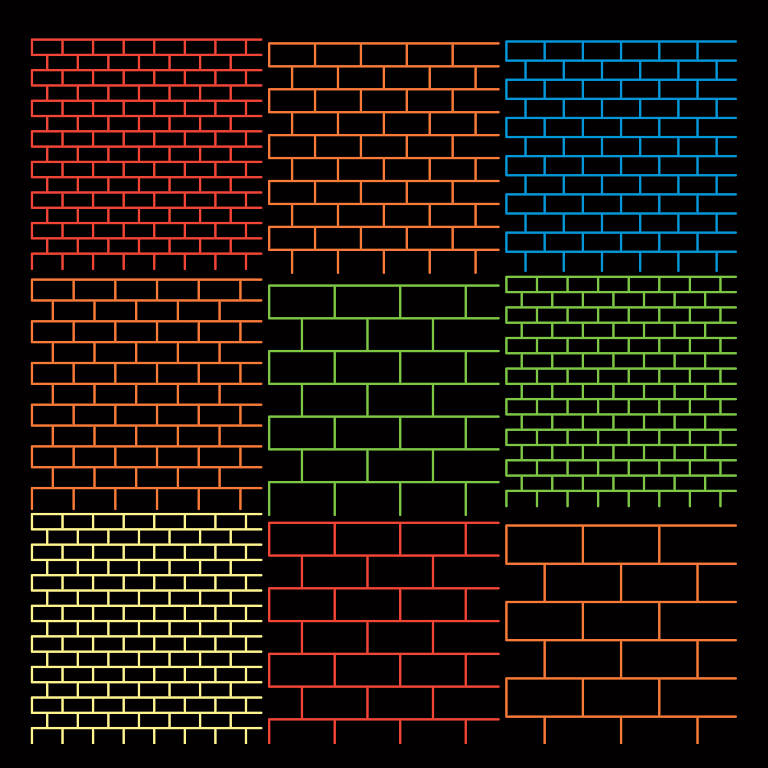
Write a three.js fragment shader that draws this pattern.

```glsl
// Nine outlined brick panels in a three by three grid on near black.
// Each panel is a running bond with its own course count and colour,
// drawn as round-capped line segments by distance to the nearest one.

#define MARGIN 0.0416
#define PITCH 0.3089
#define PANEL 0.2986
#define HALF_LINE 0.00155
#define FLOOR_Y 0.9688
#define BACKGROUND vec3(0.008, 0.0, 0.0)
#define RED vec3(0.95, 0.27, 0.21)
#define ORANGE vec3(0.98, 0.48, 0.22)
#define BLUE vec3(0.01, 0.59, 0.85)
#define GREEN vec3(0.49, 0.78, 0.27)
#define YELLOW vec3(1.0, 0.96, 0.56)

varying vec2 vUv;

vec3 paint(float id) {
  if (id < 0.5) return RED;
  if (id < 1.5) return ORANGE;
  if (id < 2.5) return BLUE;
  if (id < 3.5) return GREEN;
  return YELLOW;
}

// Distance to the mortar lines; p runs right and down from the top left corner
float brickLines(vec2 p, float courses) {
  float h = PANEL / courses;
  float w = 2.0 * h;

  // Bed joints, one at the top of every course
  float bed = clamp(floor(p.y / h + 0.5), 0.0, courses - 1.0);
  float dBed = length(p - vec2(clamp(p.x, 0.0, PANEL), bed * h));

  // Upright joints, shifted half a brick on odd courses, open at the right
  float course = clamp(floor(p.y / h), 0.0, courses - 1.0);
  float stagger = 0.5 * mod(course, 2.0);
  float last = floor(0.5 * courses - stagger - 0.25);
  float joint = clamp(floor(p.x / w - stagger + 0.5), 0.0, last);
  vec2 nearest = vec2((joint + stagger) * w,
                      clamp(p.y, course * h, (course + 1.0) * h));
  return min(dBed, length(p - nearest));
}

void main() {
  vec2 p = vec2(vUv.x, 1.0 - vUv.y);
  float soft = 0.5 * fwidth(vUv.x) + 0.0001;

  // One column per panel row, from the top down
  mat3 courses = mat3(15.0, 10.0, 12.0,  11.0, 7.0, 15.0,  15.0, 7.0, 6.0);
  mat3 paints = mat3(0.0, 1.0, 2.0,  1.0, 3.0, 3.0,  4.0, 0.0, 1.0);

  vec3 color = BACKGROUND;
  for (int row = 0; row < 3; row++) {
    for (int col = 0; col < 3; col++) {
      float n = courses[row][col];
      vec2 corner = MARGIN + PITCH * vec2(float(col), float(row));
      corner.y += 0.5 * PANEL / n;
      float d = brickLines(p - corner, n);
      float ink = 1.0 - smoothstep(HALF_LINE - soft, HALF_LINE + soft, d);
      // The lowest panels are cut off at a common floor
      ink *= 1.0 - smoothstep(FLOOR_Y - soft, FLOOR_Y + soft, p.y);
      color = mix(color, paint(paints[row][col]), ink);
    }
  }
  gl_FragColor = vec4(color, 1.0);
}
```
